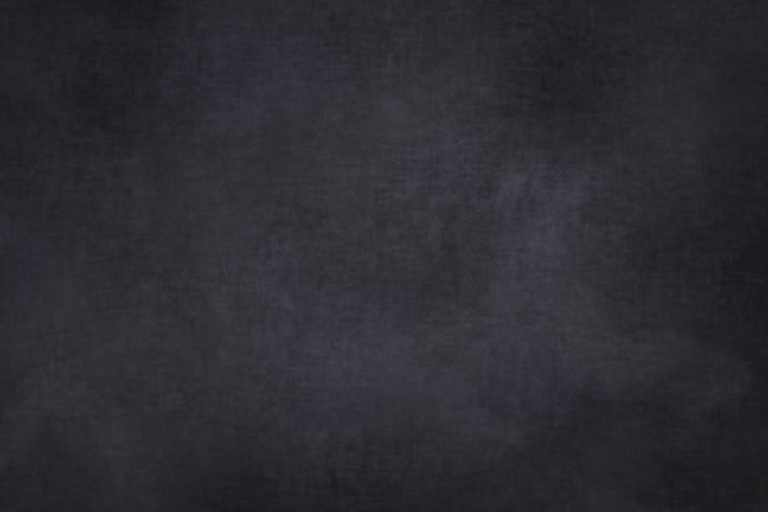
A WebGL 1 fragment shader for this texture:

```glsl
precision highp float;
// A dark slate board: a soft vignette under cloudy chalk smudges,
// with crossed fibres, fine grain and faint hairline scratches.
// Layered noise builds one tone value, which then picks the colour.

uniform vec2 u_resolution;

#define SLATE_DARK vec3(0.119, 0.119, 0.132)
#define SLATE_LIGHT vec3(0.244, 0.237, 0.268)
#define BLUE_TINT vec3(-0.004, -0.003, 0.010)
#define VIGNETTE 1.2
#define SMUDGE_SCALE 3.8
#define SMUDGE_AMOUNT 1.2
#define WISP_AMOUNT 0.34
#define FIBRE_AMOUNT 0.19
#define GRAIN_AMOUNT 0.20
#define SCRATCH_AMOUNT 0.17
#define SCRATCH_WIDTH 0.0024

float hash(vec2 p) {
  vec3 q = fract(vec3(p.xyx) * 0.1031);
  q += dot(q, q.yzx + 33.33);
  return fract((q.x + q.y) * q.z);
}

float noise(vec2 p) {
  vec2 cell = floor(p);
  vec2 f = fract(p);
  f = f * f * (3.0 - 2.0 * f);
  float low = mix(hash(cell), hash(cell + vec2(1.0, 0.0)), f.x);
  float high = mix(hash(cell + vec2(0.0, 1.0)), hash(cell + 1.0), f.x);
  return mix(low, high, f.y);
}

mat2 rotation(float angle) {
  float c = cos(angle);
  float s = sin(angle);
  return mat2(c, s, -s, c);
}

// Layered noise, turned at each octave to hide the lattice
float clouds(vec2 p) {
  float sum = 0.0;
  float weight = 0.5;
  for (int i = 0; i < 5; i++) {
    sum += weight * noise(p);
    p = rotation(0.65) * p * 2.03 + 17.0;
    weight *= 0.5;
  }
  return sum;
}

// Threads along both axes, the horizontal ones stronger
float fibres(vec2 p) {
  vec2 bend = 0.004 * sin(p.yx * 23.0 + 2.0 * sin(p * 9.0));
  vec2 q = p + bend + 5.0;
  float across = noise(q * vec2(32.0, 165.0)) - 0.5;
  float upright = noise(q * vec2(160.0, 24.0) + 40.0) - 0.5;
  return across + 0.7 * upright;
}

// One random hairline per cell, over several turned grids
float scratches(vec2 p) {
  float sum = 0.0;
  for (int i = 0; i < 7; i++) {
    float layer = float(i);
    float scale = 8.0 + 2.0 * layer;
    vec2 q = rotation(layer * 1.1 + 0.2) * p * scale + 50.0 + 13.0 * layer;
    vec2 cell = floor(q);
    float angle = 6.2832 * hash(cell + 3.7);
    vec2 local = rotation(angle) * (fract(q) - 0.5);
    float bow = 0.25 * (hash(cell + 8.1) - 0.5) * local.x * local.x;
    float line = 1.0 - smoothstep(0.0, SCRATCH_WIDTH * scale, abs(local.y - bow));
    float ends = 1.0 - smoothstep(0.15, 0.48, abs(local.x));
    sum += line * ends * hash(cell + 21.3);
  }
  return sum;
}

void main() {
  vec2 uv = gl_FragCoord.xy / u_resolution;
  vec2 p = gl_FragCoord.xy / u_resolution.y;

  // Lit middle, dark rim
  vec2 fromCentre = (uv - vec2(0.5, 0.52)) * 2.0;
  float light = exp(-VIGNETTE * dot(fromCentre, fromCentre));
  float tone = light - 0.04;

  // Smudges, warped, and brighter wisps where the cloth dragged chalk
  vec2 warp = vec2(clouds(p * 2.1 + 4.0), clouds(p * 2.1 + 31.0)) - 0.5;
  float smudge = clouds((p + 0.28 * warp) * SMUDGE_SCALE + 11.0) - 0.485;
  float wisp = smoothstep(0.52, 0.76, clouds(p * vec2(4.6, 6.2) + warp * 2.5 + 70.0));
  float presence = 0.35 + 0.65 * sqrt(light);
  tone += presence * (SMUDGE_AMOUNT * smudge + WISP_AMOUNT * wisp);

  // Fine surface, patchier where the smudges vary
  float patchy = 0.6 + 0.8 * noise(p * 9.0 + 90.0);
  float grain = noise(p * 185.0 + 7.0) + noise(p * 80.0 + 60.0) - 1.0;
  tone += presence * patchy * (FIBRE_AMOUNT * fibres(p) + GRAIN_AMOUNT * grain);
  tone += presence * SCRATCH_AMOUNT * (scratches(p) - 0.14);

  // Colour, with a cool cast in scattered patches
  vec3 colour = mix(SLATE_DARK, SLATE_LIGHT, clamp(tone, -0.12, 1.3));
  float cool = smoothstep(0.4, 0.75, clouds(p * 4.5 + 120.0)) * presence;
  gl_FragColor = vec4(colour + BLUE_TINT * cool, 1.0);
}
```
